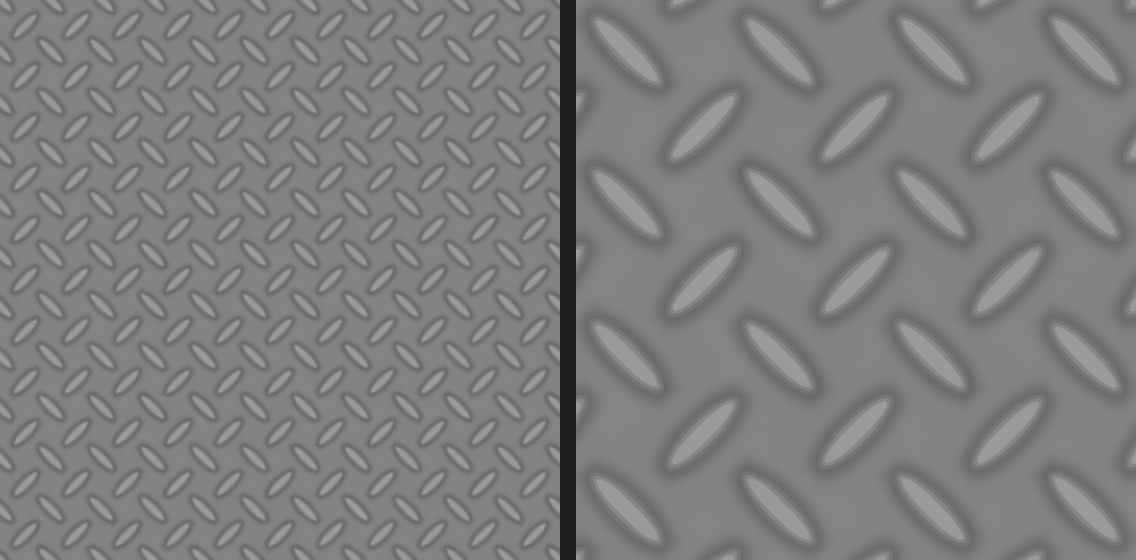
Left, the full canvas; right, a detail of the centre.
Write a Shadertoy shader that draws this texture.

```glsl
// Steel tread plate: an 11 by 11 grid of raised oval studs, leaning right at the
// cell centres and left at the cell corners. Each stud is shaded in steps from
// its ellipse distance, with a soft dark hollow around it, on faintly mottled metal.

const float REPEATS = 11.0;

vec2 hash2(vec2 p) {
    vec3 q = fract(p.xyx * vec3(0.1031, 0.1030, 0.0973));
    q += dot(q, q.yzx + 33.33);
    return fract((q.xx + q.yz) * q.zy);
}

// Gradient noise that wraps after 'period' lattice cells
float gradientNoise(vec2 p, float period) {
    vec2 cell = floor(p), f = fract(p);
    vec2 u = f * f * f * (f * (f * 6.0 - 15.0) + 10.0);
    vec4 n;
    for (int i = 0; i < 4; i++) {
        vec2 corner = vec2(i & 1, i >> 1);
        vec2 gradient = hash2(mod(cell + corner, period)) * 2.0 - 1.0;
        n[i] = dot(gradient, f - corner);
    }
    return mix(mix(n.x, n.y, u.x), mix(n.z, n.w, u.x), u.y);
}

// Approximate signed distance to an ellipse with the given radii
float ellipseDistance(vec2 p, vec2 radii) {
    float k = length(p / radii);
    return k * (k - 1.0) / max(length(p / (radii * radii)), 1e-4);
}

void mainImage(out vec4 fragColor, in vec2 fragCoord) {
    vec2 uv = fragCoord / iResolution.xy;
    vec2 grid = uv * REPEATS;
    float aa = REPEATS / iResolution.y;

    // Flat metal with faint wide mottling
    float shade = 0.518 + 0.008 * gradientNoise(uv * 22.0, 22.0)
                        + 0.004 * gradientNoise(uv * 64.0, 64.0);

    for (int kind = 0; kind < 2; kind++) {
        // Local stud coordinates, turned so that x runs along the stud
        vec2 shifted = grid + 0.5 * float(kind);
        vec2 vary = hash2(mod(floor(shifted), REPEATS) + 17.0 * float(kind)) - 0.5;
        vec2 p = fract(shifted) - 0.5 - 0.012 * vary;
        if (kind == 1) p.x = -p.x;
        p = vec2(p.x + p.y, p.y - p.x) * 0.7071;
        float d = ellipseDistance(p, vec2(0.34, 0.112));

        // Hollow around the stud
        float hollow = max(d, 0.0) / 0.058;
        shade -= 0.094 * exp(-hollow * hollow);

        // Rim, shoulder and crown
        float rim = 1.0 - smoothstep(-aa, aa, d + 0.008);
        float shoulder = 1.0 - smoothstep(-aa, aa, d + 0.034);
        float crown = 1.0 - smoothstep(-aa, aa, d + 0.062);
        shade += 0.040 * rim + 0.062 * shoulder + (0.080 + 0.008 * vary.x) * crown;
    }

    fragColor = vec4(shade * vec3(1.005, 0.994, 0.985), 1.0);
}
```
